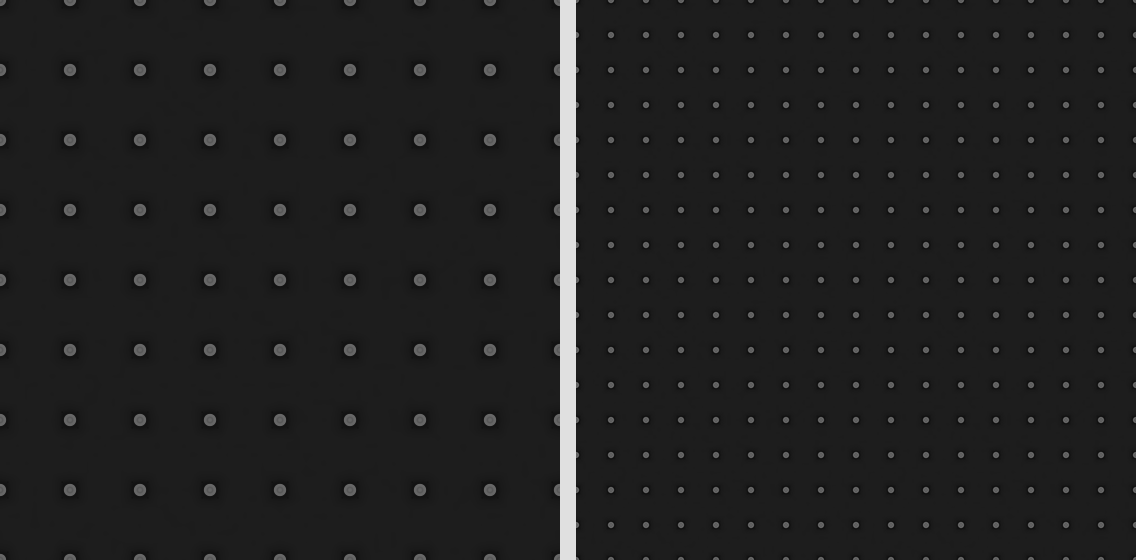
Left: one tile. Right: repeated 2 by 2.
Write a WebGL 2 fragment shader that draws this pattern.

```glsl
#version 300 es
precision highp float;

uniform vec2 u_resolution;
out vec4 fragColor;

const float REPEATS = 8.0;
const float DOT_RADIUS = 0.088;
const float RING_RADIUS = 0.038;
const float GROUND = 0.113;
const float SHADOW = 0.07;
const float DOT_GREY = 0.405;
const float RING_GREY = 0.345;

float hash(vec2 p) {
    return fract(sin(dot(p, vec2(127.1, 311.7))) * 43758.5453);
}

// Value noise on a lattice that wraps after the given period
float wrappedNoise(vec2 p, float period) {
    vec2 cell = floor(p);
    vec2 f = fract(p);
    vec2 blend = f * f * (3.0 - 2.0 * f);
    vec2 lo = mod(cell, period);
    vec2 hi = mod(cell + 1.0, period);
    float bottom = mix(hash(lo), hash(vec2(hi.x, lo.y)), blend.x);
    float top = mix(hash(vec2(lo.x, hi.y)), hash(hi), blend.x);
    return mix(bottom, top, blend.y);
}

float disc(vec2 p, float radius, float pixel) {
    return 1.0 - smoothstep(-0.6 * pixel, 0.6 * pixel, length(p) - radius);
}

// Soft, slightly square shadow, strongest beside the dot
float halo(vec2 p) {
    vec2 a = abs(p);
    float d = mix(length(p), max(a.x, a.y), 0.5);
    float core = 1.0 - smoothstep(0.09, 0.17, d);
    float fade = 1.0 - smoothstep(0.08, 0.31, d);
    return 0.6 * core + 0.4 * fade;
}

// Faint dark specks on the four diagonals
float specks(vec2 p, float pixel) {
    return disc(abs(p) - vec2(0.112), 0.012, pixel);
}

float dotShade(vec2 p, float pixel) {
    float width = max(0.012, 0.5 * pixel);
    float ring = 1.0 - smoothstep(0.0, 2.0 * width, abs(length(p) - RING_RADIUS));
    return mix(DOT_GREY, RING_GREY, ring);
}

void main() {
    vec2 uv = gl_FragCoord.xy / u_resolution;
    vec2 grid = uv * REPEATS;
    float pixel = REPEATS / min(u_resolution.x, u_resolution.y);

    // Dots sit on the corners of the grid, so edge dots wrap around
    vec2 p = fract(grid + 0.5) - 0.5;

    float grain = wrappedNoise(uv * 64.0, 64.0) - 0.5;
    float shade = GROUND + 0.004 * grain;
    shade = mix(shade, SHADOW, halo(p));
    shade -= 0.02 * specks(p, pixel);
    shade = mix(shade, dotShade(p, pixel), disc(p, DOT_RADIUS, pixel));

    fragColor = vec4(vec3(shade), 1.0);
}
```
